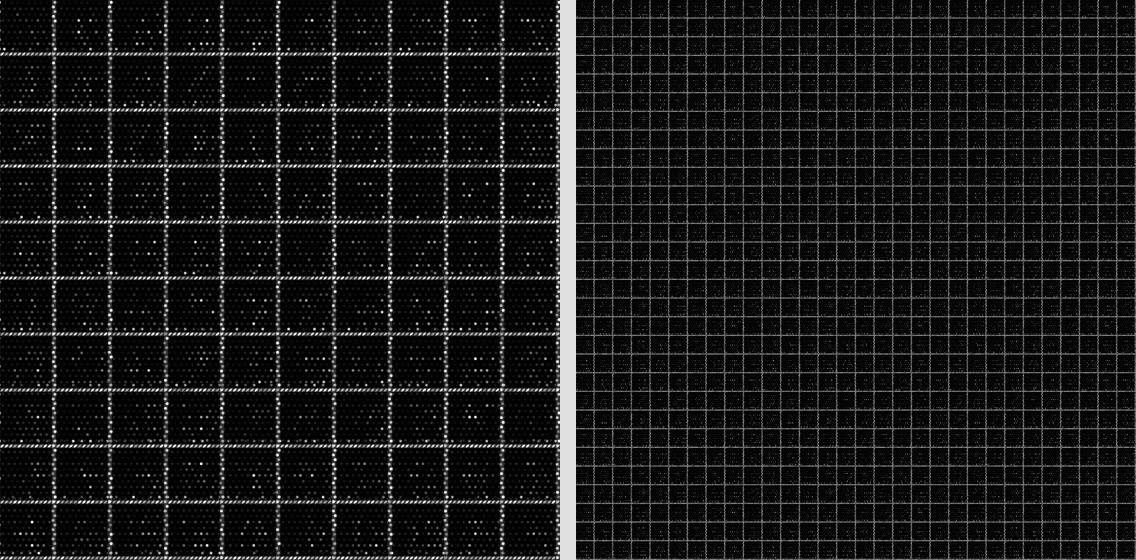
Left, the tile; right, the same tile 3 across and 3 down.
Reproduce this pattern procedurally as a WebGL 2 fragment shader.

```glsl
#version 300 es
precision highp float;

#define CHECKS 10.0            // checks across and down
#define DASHES 130.0           // slanted stitches along a horizontal line
#define BEADS 120.0            // stitches along a vertical line
#define FLECKS 96.0            // flecks across and down, even
#define LINE_POS vec2(0.965, 0.035)
#define SLANT 0.65
#define FLECK_GAIN 1.0
#define GROUND vec3(0.008)
#define THREAD vec3(0.97)

uniform vec2 u_resolution;
out vec4 outColor;

float hash(vec2 p) {
    return fract(sin(dot(p, vec2(12.99, 78.23))) * 43758.55);
}

// Soft round stitch, one at its centre and zero beyond its radius
float stitch(vec2 p, float radius) {
    return 1.0 - smoothstep(radius * 0.2, radius, length(p));
}

// Row of leaning stitches; along is in stitches, across is measured from the line
float dashedLine(float along, float across, float lineId) {
    float u = along - SLANT * across;
    float id = mod(floor(u), DASHES);
    float tone = mix(0.6, 1.1, hash(vec2(id, lineId + 3.0)));
    float dash = stitch(vec2(fract(u) - 0.5, across * 0.85), 0.52);
    float haze = 0.22 * (1.0 - smoothstep(0.2, 0.65, abs(across)));
    return max(dash * tone, haze);
}

// Column of beads that alternate to the left and right
float beadedLine(float along, float across, float lineId) {
    float id = mod(floor(along), BEADS);
    float side = mod(id, 2.0) - 0.5;
    float chance = hash(vec2(id, lineId + 31.0));
    vec2 p = vec2(across - 0.36 * side - 0.16 * (chance - 0.5), fract(along) - 0.5);
    float bead = stitch(p * vec2(0.9, 1.0), 0.54) * mix(0.5, 1.1, chance);
    float haze = 0.2 * (1.0 - smoothstep(0.2, 0.7, abs(across)));
    return max(bead, haze);
}

// Sparse bright stitches just above each horizontal line
float strayStitches(float along, float across, float lineId) {
    float u = along * 0.5;
    float id = mod(floor(u), DASHES * 0.5);
    float tone = pow(hash(vec2(id, lineId + 57.0)), 2.0);
    vec2 p = vec2((fract(u) - 0.5) * 2.0, across - 1.15);
    return stitch(p, 0.5) * tone;
}

// Faint flecks in staggered rows, strongest inside each check
float fleckField(vec2 uv, vec2 check) {
    vec2 g = uv * FLECKS;
    float row = mod(floor(g.y), FLECKS);
    float oddRow = mod(row, 2.0);
    g.x += 0.5 * oddRow;
    vec2 id = vec2(mod(floor(g.x), FLECKS), row);
    float chance = hash(id + 7.0);
    float columnTone = mix(0.6, 1.1, hash(vec2(id.x, 211.0)));
    float rowTone = mix(1.0, 0.45, oddRow);
    vec2 fade = 1.0 - smoothstep(vec2(0.24), vec2(0.4), abs(check - vec2(0.58, 0.46)));
    float tone = mix(0.16, 0.16 + 0.9 * pow(chance, 3.0), fade.x * fade.y);
    float fleck = stitch(fract(g) - 0.5, mix(0.3, 0.37, chance));
    return FLECK_GAIN * fleck * tone * columnTone * rowTone;
}

void main() {
    vec2 uv = gl_FragCoord.xy / u_resolution;
    vec2 cell = uv * CHECKS;

    // Distance to the nearest line each way, and its wrapped number
    vec2 shifted = cell - LINE_POS + 0.5;
    vec2 offset = (fract(shifted) - 0.5) * DASHES / CHECKS;
    vec2 lineId = mod(floor(shifted), CHECKS);

    float ink = fleckField(uv, fract(cell));
    ink = max(ink, strayStitches(uv.x * DASHES, offset.y, lineId.y));
    ink = max(ink, beadedLine(uv.y * BEADS, offset.x, lineId.x));
    ink = max(ink, dashedLine(uv.x * DASHES, offset.y, lineId.y));

    outColor = vec4(mix(GROUND, THREAD, clamp(ink, 0.0, 1.0)), 1.0);
}
```
